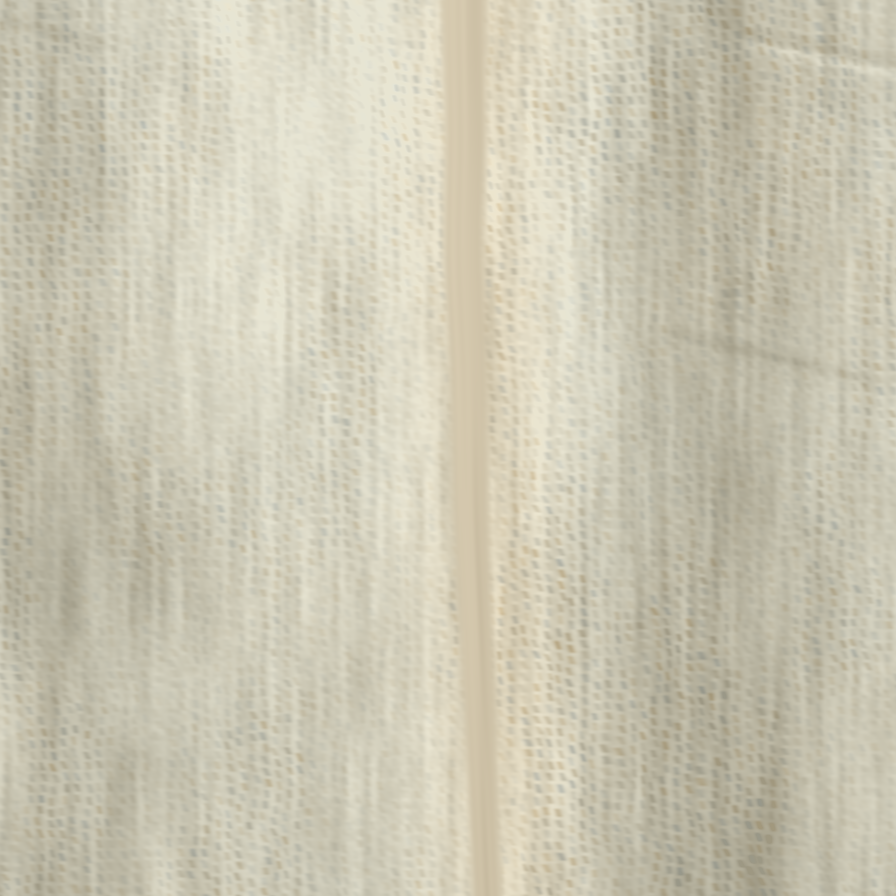
Reproduce this texture procedurally as a Shadertoy shader.

```glsl
// Draws pale, loosely woven linen with soft vertical folds and a smooth tan seam.

float hash(vec2 p)
{
    vec3 q = fract(vec3(p.xyx) * 0.1031);
    q += dot(q, q.yzx + 33.33);
    return fract((q.x + q.y) * q.z);
}

float noise(vec2 p)
{
    vec2 i = floor(p), f = fract(p);
    f = f * f * (3.0 - 2.0 * f);
    return mix(mix(hash(i), hash(i + vec2(1, 0)), f.x),
               mix(hash(i + vec2(0, 1)), hash(i + vec2(1, 1)), f.x), f.y);
}

// Noise centred on zero, with two finer octaves
float cloud(vec2 p)
{
    return noise(p) * 0.55 + noise(p * 2.1 + 17.0) * 0.3 + noise(p * 4.3 + 41.0) * 0.15 - 0.5;
}

float bump(float x, float width)
{
    return exp(-x * x / (width * width));
}

// Soft line between two points, fading toward its ends
float crease(vec2 p, vec2 a, vec2 b, float width)
{
    vec2 ab = b - a;
    float along = dot(p - a, ab) / dot(ab, ab);
    float across = length(p - a - ab * clamp(along, 0.0, 1.0));
    return bump(across, width) * smoothstep(-0.1, 0.3, along) * smoothstep(1.2, 0.8, along);
}

// Dark gaps between threads: x is depth, y is a random tint per gap
vec2 weave(vec2 p)
{
    vec2 grid = p * vec2(76, 80);
    grid.x += 0.7 * (noise(p * vec2(30, 24)) - 0.5);
    vec2 gaps = vec2(0);
    float column = floor(grid.x);
    for (int k = -1; k <= 1; k++)
    {
        float c = column + float(k);
        float y = grid.y + hash(vec2(c, 7)) + 0.6 * noise(vec2(c * 3.7, p.y * 22.0));
        vec2 id = vec2(c, floor(y));
        vec2 d = vec2(grid.x - c - 0.5, fract(y) - 0.5);
        d.x += 0.35 * d.y + 0.3 * (hash(id + 5.0) - 0.5);
        float fade = smoothstep(0.5, 0.2, abs(d.y));
        float gap = bump(d.x, 0.3) * fade * (0.35 + 0.65 * hash(id));
        gaps += gap * vec2(1, hash(id + 31.0) - 0.5);
    }
    return gaps;
}

void mainImage(out vec4 fragColor, in vec2 fragCoord)
{
    vec2 uv = fragCoord / iResolution.xy;
    float x = uv.x, y = uv.y;

    // Seam shape, narrowing and drifting right toward the bottom
    float drop = 1.0 - y;
    float seamOffset = x - 0.517 - 0.027 * drop * drop - 0.004 * (noise(vec2(3, y * 7.0)) - 0.5);
    float seamHalf = mix(0.015, 0.024, y);
    float seam = smoothstep(seamHalf + 0.007, seamHalf - 0.008, abs(seamOffset));
    float cloth = 1.0 - seam;

    // Broad folds of light and shade
    float light = 0.42 + 0.12 * (y - 0.5);
    light += bump(x - 0.31, 0.17) * mix(0.12, 0.48, smoothstep(0.1, 0.9, y));
    light += 0.36 * bump(x - 0.47, 0.08);
    light += bump(x - mix(0.59, 0.625, y), 0.065) * mix(0.32, 0.5, y);
    light -= 0.2 * bump(x - 0.06, 0.06);
    light -= 0.27 * bump(x - 0.81, 0.1);
    light += 0.14 * bump(x - 0.99, 0.06);

    // Blotches and vertical thread streaks
    light += 0.42 * cloud(uv * vec2(7, 5) + 3.0);
    light += 0.4 * cloud(uv * vec2(38, 6) + 11.0) * cloth;
    light += 0.34 * (noise(uv * vec2(115, 9)) - 0.5) * cloth;

    // Thread gaps, plainer in some areas, and fine slanted fibres
    float openness = smoothstep(0.25, 0.75, noise(uv * vec2(13, 7) + 23.0));
    openness = 0.35 + 0.55 * openness + 0.3 * bump(x - 0.64, 0.08);
    vec2 gaps = weave(uv) * openness * cloth;
    light += 0.11 * cloth - 0.5 * gaps.x;
    light += 0.17 * (noise(vec2(x * 150.0 + y * 60.0, y * 170.0)) - 0.5) * cloth;

    // Creases pressed into the cloth
    light -= 0.24 * crease(uv, vec2(0.73, 0.635), vec2(0.98, 0.573), 0.008);
    light += 0.3 * crease(uv, vec2(0.82, 0.953), vec2(1.03, 0.91), 0.006);
    light -= 0.2 * crease(uv, vec2(0.8, 0.972), vec2(1.03, 0.922), 0.008);
    light -= 0.16 * crease(uv, vec2(-0.04, 0.99), vec2(0.13, 0.945), 0.009);

    // Cloth colour, with warm light beside the seam and cool or brown gaps
    vec3 color = mix(vec3(0.67, 0.65, 0.57), vec3(0.88, 0.87, 0.80), clamp(light, -0.25, 1.12));
    float warmth = bump(seamOffset - 0.02, 0.075) + 0.4 * cloud(uv * vec2(9, 6) + 61.0);
    color += warmth * vec3(0.025, 0.0, -0.025);
    color += gaps.y * vec3(0.06, 0.0, -0.08);

    // Smooth seam with faint lengthwise ridges and a shaded right side
    vec3 tan = vec3(0.82, 0.77, 0.665) + 0.04 * (noise(vec2(seamOffset * 170.0, y * 3.0)) - 0.5);
    tan += 0.035 * (y - 0.5) - 0.03 * smoothstep(-0.01, 0.018, seamOffset);
    color = mix(color, tan, seam * 0.92);

    fragColor = vec4(color, 1);
}
```
